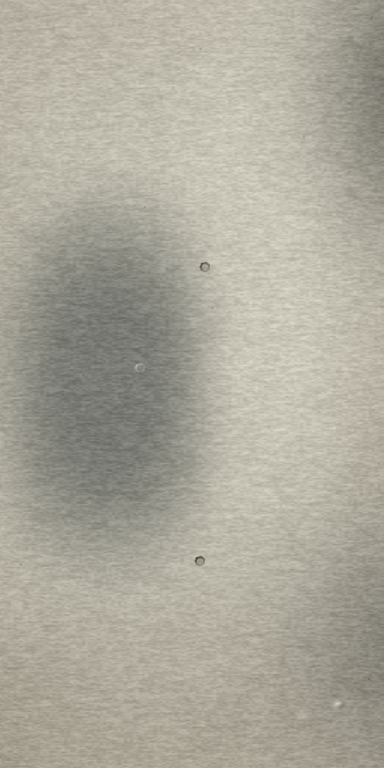
This texture is drawn by a WebGL 2 fragment shader. Its source:

```glsl
#version 300 es
precision highp float;
// Brushed metal sheet with soft dark reflections, fine horizontal grain and small pits.

uniform vec2 u_resolution;
out vec4 fragColor;

const vec3 SHEEN = vec3(0.785, 0.768, 0.710);
const vec3 WARM_BASE = vec3(0.655, 0.632, 0.572);
const vec3 COOL_SHADE = vec3(0.468, 0.474, 0.448);
const vec3 EDGE_SHADE = vec3(0.440, 0.432, 0.400);

float hash(vec2 p) {
    vec3 q = fract(vec3(p.xyx) * 0.1031);
    q += dot(q, q.yzx + 33.33);
    return fract((q.x + q.y) * q.z);
}

float valueNoise(vec2 p) {
    vec2 cell = floor(p);
    vec2 f = fract(p);
    f = f * f * (3.0 - 2.0 * f);
    float low = mix(hash(cell), hash(cell + vec2(1.0, 0.0)), f.x);
    float high = mix(hash(cell + vec2(0.0, 1.0)), hash(cell + vec2(1.0)), f.x);
    return mix(low, high, f.y);
}

// Soft elliptical spot, one at its centre
float glow(vec2 p, vec2 centre, vec2 radius) {
    vec2 d = (p - centre) / radius;
    return exp(-dot(d, d));
}

// Rounded oval with a flat core and a wide soft rim
float softOval(vec2 p, vec2 centre, vec2 radius) {
    vec2 d = abs(p - centre) / radius;
    float dist = pow(pow(d.x, 2.5) + pow(d.y, 2.5), 0.4);
    return 1.0 - smoothstep(0.36, 1.24, dist);
}

// Brush strokes: noise stretched along x, from streaks to fine flecks
float brushGrain(vec2 p) {
    float sum = 0.0;
    vec2 scale = vec2(24.0, 165.0);
    float weight = 0.22;
    for (int i = 0; i < 4; i++) {
        sum += weight * (valueNoise(p * scale + float(i) * 37.0) - 0.5);
        scale *= vec2(1.75, 1.15);
        weight *= 1.25;
    }
    return sum;
}

// Uneven ring pit: the rim takes one tone, the floor another
float pit(vec2 p, vec2 centre, float radius, float rimTone, float floorTone) {
    vec2 d = p - centre;
    float wobble = 0.0035 * (valueNoise(d * 210.0 + 50.0) - 0.5);
    float dist = length(d) + wobble;
    float rim = 1.0 - smoothstep(0.0010, 0.0046, abs(dist - radius));
    float core = 1.0 - smoothstep(radius * 0.4, radius, dist);
    float shading = 0.75 + 0.3 * d.y / radius - 0.2 * d.x / radius;
    return rimTone * rim * shading + floorTone * core;
}

// Shallow bump lit from the upper left
float bump(vec2 p, vec2 centre, float radius, float strength) {
    vec2 d = (p - centre) / radius;
    return strength * exp(-dot(d, d)) * (0.35 + dot(d, vec2(-0.8, 0.7)));
}

// Sparse tiny dark specks, one candidate per grid cell
float specks(vec2 p, float density) {
    vec2 cell = floor(p * density);
    vec2 offset = vec2(hash(cell + 7.0), hash(cell + 19.0)) * 0.6 + 0.2;
    float dist = length(fract(p * density) - offset) / density;
    return step(0.96, hash(cell + 3.0)) * (1.0 - smoothstep(0.001, 0.0045, dist));
}

void main() {
    // Sheet spans 0..1 across and 0..2 upward
    vec2 p = gl_FragCoord.xy / u_resolution * vec2(1.0, 2.0);

    // Broad lighting
    float sheen = 0.58 + 0.26 * smoothstep(0.15, 0.85, p.y);
    sheen -= 0.46 * (1.0 - smoothstep(0.0, 0.55, p.y));
    sheen -= 0.38 * glow(p, vec2(0.0, 2.05), vec2(0.55, 0.32));
    sheen += 0.34 * glow(p, vec2(0.72, 1.18), vec2(0.24, 0.55));
    sheen += 0.16 * glow(p, vec2(0.45, 1.62), vec2(0.40, 0.25));
    sheen -= 0.35 * glow(p, vec2(-0.04, 1.05), vec2(0.16, 0.60));
    sheen -= 0.25 * glow(p, vec2(-0.04, 0.12), vec2(0.22, 0.30));
    sheen -= 0.45 * glow(p, vec2(1.05, 0.85), vec2(0.18, 0.45));
    vec3 color = mix(WARM_BASE, SHEEN, sheen);

    // Dark reflections
    float reflection = softOval(p, vec2(0.28, 1.00), vec2(0.285, 0.50));
    float halo = glow(p, vec2(0.26, 1.00), vec2(0.34, 0.62));
    color = mix(color, COOL_SHADE, 0.80 * reflection + 0.18 * halo);
    color = mix(color, EDGE_SHADE, 0.86 * glow(p, vec2(1.06, 1.77), vec2(0.23, 0.38)));
    color = mix(color, EDGE_SHADE, 0.70 * glow(p, vec2(1.08, 0.33), vec2(0.31, 0.33)));

    // Grain and faint mottling
    color += 0.165 * brushGrain(p);
    color += 0.012 * (valueNoise(p * vec2(9.0, 14.0)) - 0.5);

    // Pits, bumps and specks
    float marks = pit(p, vec2(0.534, 1.305), 0.0105, -0.34, -0.08);
    marks += pit(p, vec2(0.521, 0.539), 0.0105, -0.36, -0.10);
    marks += pit(p, vec2(0.365, 1.042), 0.0105, 0.15, 0.02);
    marks += bump(p, vec2(0.438, 1.307), 0.020, 0.09);
    marks += bump(p, vec2(0.797, 0.130), 0.020, 0.10);
    marks += bump(p, vec2(0.883, 0.164), 0.011, 0.26);
    marks -= 0.10 * specks(p, 12.0);
    color += marks;

    fragColor = vec4(clamp(color, 0.0, 1.0), 1.0);
}
```
